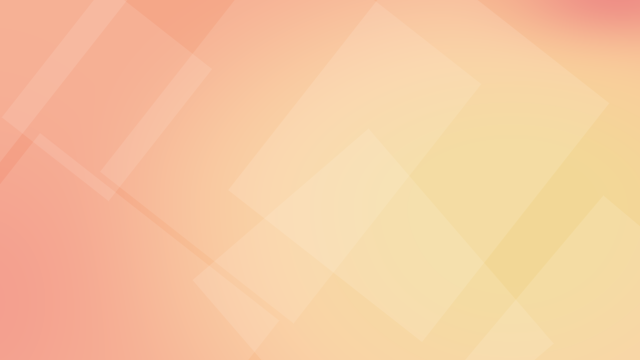
A WebGL 2 fragment shader for this background:

```glsl
#version 300 es
precision highp float;
// Warm peach and gold gradient overlaid with tilted translucent panels.

uniform vec2 u_resolution;
out vec4 fragColor;

const vec3 GOLD  = vec3(0.950, 0.845, 0.590);
const vec3 PEACH = vec3(0.978, 0.805, 0.610);
const vec3 CORAL = vec3(0.960, 0.655, 0.535);
const vec3 ROSE  = vec3(0.950, 0.565, 0.505);
const vec3 PINK  = vec3(0.930, 0.540, 0.520);
const vec3 SHEEN = vec3(1.0, 0.985, 0.96);

const float TILT = -0.665;
const float STEEP_TILT = -0.860;
const float SOFT_TILT = -0.699;

// Soft elliptical glow, 1 at its centre.
float glow(vec2 p, vec2 centre, vec2 radii) {
    vec2 q = (p - centre) / radii;
    return exp(-dot(q, q));
}

// Coverage of a rectangle that grows from its left corner along tilted axes.
float panel(vec2 p, vec2 corner, vec2 size, float angle, float pixel) {
    vec2 along = vec2(cos(angle), sin(angle));
    vec2 across = vec2(-along.y, along.x);
    vec2 q = vec2(dot(p - corner, along), dot(p - corner, across));
    vec2 edge = abs(q - 0.5 * size) - 0.5 * size;
    return 1.0 - smoothstep(-pixel, pixel, max(edge.x, edge.y));
}

vec3 addPanel(vec3 colour, float coverage, float opacity) {
    return mix(colour, SHEEN, coverage * opacity);
}

// Gold core fading through peach to coral, with rose at two edges.
vec3 backdrop(vec2 p) {
    vec2 offset = p - vec2(1.42, 0.42);
    float stretch = mix(0.8, 1.1, smoothstep(-0.2, 0.2, offset.y));
    float d = length(offset * vec2(0.7, stretch));
    vec3 colour = mix(GOLD, PEACH, smoothstep(0.15, 0.55, d));
    colour = mix(colour, CORAL, smoothstep(0.42, 0.90, d));
    colour = mix(colour, ROSE, 0.85 * glow(p, vec2(-0.04, 0.16), vec2(0.30, 0.42)));
    return mix(colour, PINK, 0.9 * glow(p, vec2(1.72, 1.02), vec2(0.27, 0.12)));
}

void main() {
    vec2 p = gl_FragCoord.xy / u_resolution.y;
    p.x += 0.5 * (16.0 / 9.0 - u_resolution.x / u_resolution.y);
    float pixel = 0.75 / u_resolution.y;
    vec3 colour = backdrop(p);

    // Upper left panels
    colour = addPanel(colour, panel(p, vec2(-0.394, 0.857), vec2(0.5, 1.0), TILT, pixel), 0.12);
    colour = addPanel(colour, panel(p, vec2(0.005, 0.674), vec2(0.377, 0.466), TILT, pixel), 0.11);

    // Lower left panel
    colour = addPanel(colour, panel(p, vec2(-0.444, -0.078), vec2(0.844, 0.9), TILT, pixel), 0.11);

    // Two large overlapping panels
    colour = addPanel(colour, panel(p, vec2(0.278, 0.523), vec2(0.683, 0.845), TILT, pixel), 0.11);
    colour = addPanel(colour, panel(p, vec2(0.634, 0.472), vec2(0.684, 0.843), TILT, pixel), 0.13);

    // Lower centre and lower right panels
    colour = addPanel(colour, panel(p, vec2(0.535, 0.222), vec2(0.788, 0.645), STEEP_TILT, pixel), 0.12);
    colour = addPanel(colour, panel(p, vec2(1.097, -0.232), vec2(0.6, 0.9), SOFT_TILT, pixel), 0.13);

    fragColor = vec4(colour, 1.0);
}
```
